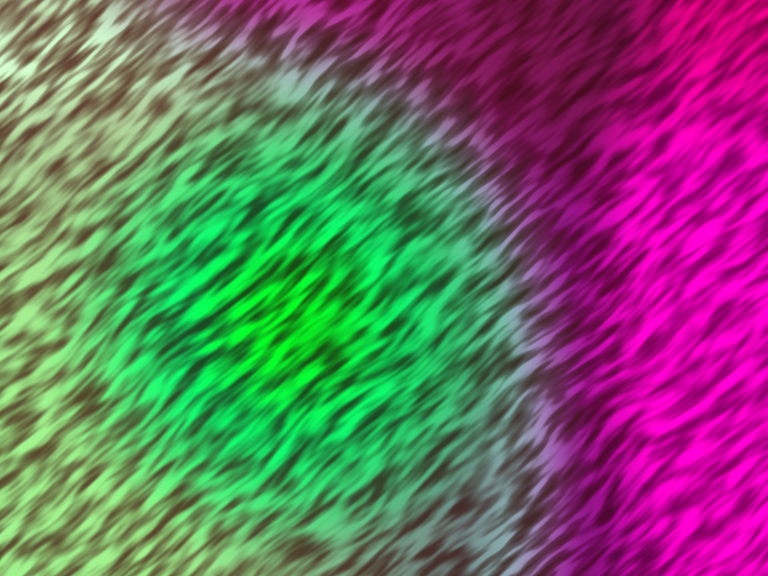
A WebGL 1 fragment shader for this background:

```glsl
precision highp float;
uniform vec2 u_resolution;

float hash(vec2 cell) {
  vec3 h = fract(cell.xyx * vec3(0.1031, 0.1030, 0.0973));
  h += dot(h, h.yzx + 33.33);
  return fract((h.x + h.y) * h.z);
}

// Dot product of a random unit slope with the offset from its corner
float slope(vec2 cell, vec2 offset) {
  float angle = 6.2832 * hash(cell);
  return dot(vec2(cos(angle), sin(angle)), offset);
}

float gradientNoise(vec2 p) {
  vec2 cell = floor(p);
  vec2 f = fract(p);
  vec2 s = f * f * f * (f * (f * 6.0 - 15.0) + 10.0);
  vec2 right = vec2(1.0, 0.0);
  vec2 up = vec2(0.0, 1.0);
  float low = mix(slope(cell, f), slope(cell + right, f - right), s.x);
  float high = mix(slope(cell + up, f - up), slope(cell + 1.0, f - 1.0), s.x);
  return mix(low, high, s.y);
}

// Layered noise stretched along the given direction
float brushFibres(vec2 p, vec2 along) {
  vec2 across = vec2(-along.y, along.x);
  vec2 q = vec2(dot(p, along), dot(p, across));
  q.y += 0.02 * gradientNoise(p * 5.0 + 9.0);
  vec2 scale = vec2(11.0, 46.0);
  float sum = 0.0;
  float weight = 0.62;
  for (int i = 0; i < 3; i++) {
    sum += weight * gradientNoise(q * scale + 40.0);
    q += vec2(3.17, 1.73);
    scale *= vec2(1.5, 1.65);
    weight *= 0.68;
  }
  return smoothstep(-0.46, 0.36, sum);
}

// Approximate signed distance to the rounded green field
float fieldEdge(vec2 p, vec2 center, vec2 radii) {
  vec2 q = pow(abs(p - center) / radii, vec2(2.5));
  return (pow(q.x + q.y, 0.4) - 1.0) * radii.x;
}

vec3 greenField(vec2 p, vec2 core) {
  vec3 leaf = vec3(0.0, 0.80, 0.10);
  vec3 spring = vec3(0.02, 0.78, 0.33);
  vec3 pale = mix(vec3(0.49, 0.75, 0.43), vec3(0.56, 0.64, 0.49),
                  smoothstep(0.3, 1.0, p.y));
  vec3 slate = vec3(0.34, 0.42, 0.42);
  float d = length(p - core);
  float grey = p.x + 0.2 * smoothstep(0.7, 1.0, p.y);
  vec3 rim = mix(pale, slate, smoothstep(0.25, 0.86, grey));
  vec3 color = mix(leaf, spring, smoothstep(0.03, 0.22, d));
  return mix(color, rim, smoothstep(0.17, 0.46, d));
}

vec3 magentaField(vec2 p) {
  vec3 plum = mix(vec3(0.42, 0.03, 0.39), vec3(0.38, 0.05, 0.25),
                  smoothstep(0.55, 0.9, p.y));
  vec3 magenta = mix(vec3(0.91, 0.0, 0.73), vec3(0.82, 0.0, 0.48),
                     smoothstep(0.65, 1.0, p.y));
  float x = p.x - 0.08 * smoothstep(0.65, 1.0, p.y)
                - 0.05 * smoothstep(0.35, 0.0, p.y);
  vec3 color = mix(plum, magenta, smoothstep(0.97, 1.16, x));
  // Orchid glow along the top
  vec2 glow = (p - vec2(0.58, 1.05)) / vec2(0.27, 0.13);
  return color + vec3(0.17, 0.05, 0.20) * exp(-dot(glow, glow));
}

void main() {
  vec2 p = gl_FragCoord.xy / u_resolution.y;
  p.x *= 4.0 * u_resolution.y / (3.0 * u_resolution.x);
  vec2 along = vec2(cos(0.72), sin(0.72));
  float fibre = brushFibres(p, along);

  // Fibres drag the colours along their direction
  vec2 q = p + along * (fibre - 0.6) * 0.05;
  float edge = fieldEdge(q, vec2(0.30, 0.25), vec2(0.65, 0.69));
  float outside = smoothstep(-0.07, 0.08, edge);
  outside *= smoothstep(0.14, 0.46, q.x);
  vec3 color = mix(greenField(q, vec2(0.51, 0.44)), magentaField(q), outside);

  // Dark gaps and bright strands
  float saturated = smoothstep(0.95, 1.18, p.x);
  vec3 gap = color * mix(vec3(0.52, 0.34, 0.34), vec3(0.5), saturated)
           + mix(vec3(0.09, 0.03, 0.03), vec3(0.08, 0.0, 0.03), saturated);
  vec3 strand = color * mix(1.25, 1.15, saturated) + 0.02 * (1.0 - saturated);
  vec3 shaded = mix(gap, strand, fibre);

  // Silvery strands where the two fields meet
  float silver = exp(-edge * edge / 0.006) * (1.0 - saturated);
  shaded += vec3(0.13, 0.20, 0.20) * silver * smoothstep(0.55, 1.0, fibre);

  gl_FragColor = vec4(clamp(shaded, 0.0, 1.0), 1.0);
}
```
